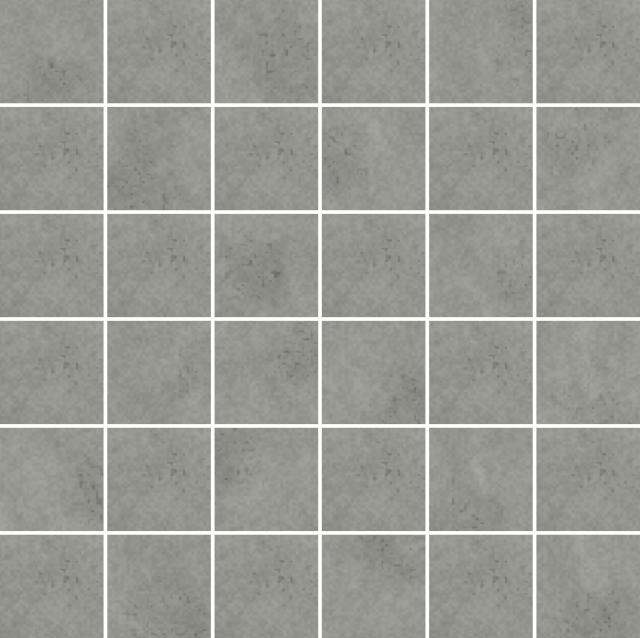
Give the GLSL for this pattern, as a Shadertoy shader.

```glsl
const float TILES = 6.0;                        // repeats across and down
const float GROUT = 0.0058;                     // joint width, canvas = 1
const vec3 STONE = vec3(0.584, 0.584, 0.560);
const vec3 JOINT = vec3(0.995, 0.995, 0.990);
const vec2 EXTRA_PLAIN = vec2(0.0, 3.0);        // breaks in the checkerboard
const vec2 EXTRA_VARIED = vec2(2.0, 2.0);
const float GRAIN_SCALE = 34.0;                 // grains per tile
const float CLOUD_SCALE = 3.5;
const float GRAIN_DEPTH = 0.085;
const float CLOUD_DEPTH = 0.070;
const float PIT_DEPTH = 0.120;
const float STAIN_DEPTH = 0.030;
const float STREAK_GAIN = 0.035;
const float STREAK_SHARE = 0.2;                 // fraction of varied tiles streaked

float hash(vec2 p) {
    return fract(sin(dot(p, vec2(12.9898, 78.233))) * 43758.5);
}

float valueNoise(vec2 p) {
    vec2 i = floor(p);
    vec2 f = smoothstep(0.0, 1.0, fract(p));
    float low = mix(hash(i), hash(i + vec2(1.0, 0.0)), f.x);
    float high = mix(hash(i + vec2(0.0, 1.0)), hash(i + vec2(1.0, 1.0)), f.x);
    return mix(low, high, f.y);
}

float fbm(vec2 p) {
    float sum = 0.0, weight = 0.5;
    for (int octave = 0; octave < 4; octave++) {
        sum += weight * valueNoise(p);
        p = p * 2.03 + 7.3;
        weight *= 0.5;
    }
    return sum / 0.9375;
}

// Plain tiles share face 0 on a checkerboard; the others get their own face
float faceSeed(vec2 cell) {
    bool plain = mod(cell.x + cell.y, 2.0) < 0.5;
    if (cell == EXTRA_PLAIN) plain = true;
    if (cell == EXTRA_VARIED) plain = false;
    return plain ? 0.0 : 1.0 + cell.x + TILES * cell.y;
}

// Brightness offset of the concrete face, t in 0..1 across the tile
float concrete(vec2 t, float seed) {
    vec2 shift = seed * vec2(13.0, 29.0);
    float varied = step(0.5, seed);

    // Fine grain over soft clouds
    float grain = 0.65 * valueNoise(t * GRAIN_SCALE + shift)
                + 0.35 * valueNoise(t * GRAIN_SCALE * 0.5 + shift + 5.7);
    float clouds = fbm(t * CLOUD_SCALE + shift);
    float shade = GRAIN_DEPTH * (grain - 0.5) + CLOUD_DEPTH * (clouds - 0.5);

    // Dark stain, with pits gathered inside it
    vec2 randomCenter = vec2(hash(vec2(seed, 1.7)), hash(vec2(seed, 4.1)));
    vec2 center = mix(vec2(0.72, 0.68), randomCenter, varied);
    float reach = length(t - center) + 0.5 * (clouds - 0.5);
    float stain = 1.0 - smoothstep(0.08, 0.55, reach);
    float pits = smoothstep(0.72, 0.98, valueNoise(t * GRAIN_SCALE * 0.75 + shift + 3.1));
    shade -= STAIN_DEPTH * (stain * mix(0.2, 1.0, varied) - 0.2);
    shade -= PIT_DEPTH * pits * (0.15 + 0.6 * stain);

    // Pale upright streak on a few varied tiles
    float streaked = varied * step(1.0 - STREAK_SHARE, hash(vec2(seed, 8.3)));
    float offset = t.x - 0.5 + 0.15 * (t.y - 0.5);
    float streak = exp(-offset * offset * 300.0) * valueNoise(t * vec2(6.0, 3.0) + shift);
    return shade + STREAK_GAIN * streaked * streak;
}

void mainImage(out vec4 fragColor, in vec2 fragCoord) {
    // Full tiles touch the canvas edges, so joints appear only between them
    vec2 uv = fragCoord / iResolution.xy;
    float pitch = (1.0 + GROUT) / TILES;
    vec2 grid = (uv * (1.0 + GROUT) * (1.0 / (1.0 + GROUT)) + 0.5 * GROUT) / pitch;
    vec2 cell = floor(grid);
    vec2 local = (fract(grid) - 0.5) * pitch;

    // Distance inward from the tile border, in pixels
    float halfTile = 0.5 * (pitch - GROUT);
    vec2 inset = (halfTile - abs(local)) * iResolution.xy;
    float coverage = clamp(min(inset.x, inset.y) + 0.5, 0.0, 1.0);

    vec2 t = local / (2.0 * halfTile) + 0.5;
    vec3 stone = STONE + concrete(t, faceSeed(cell));
    fragColor = vec4(mix(JOINT, stone, coverage), 1.0);
}
```
